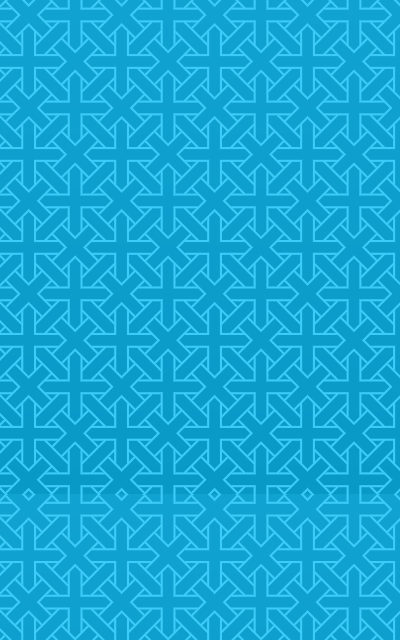
Write a Shadertoy shader that draws this pattern.

```glsl
// Blue woven lattice of upright and diagonal crosses in pale outline, on a shaded sheet that restarts near the bottom.

// All lengths are fractions of the canvas width.
const float SPACING = 0.1162;       // between neighbouring cross centres
const float BAR_HALF = 0.0160;      // half width of upright bars
const float DIAGONAL_HALF = 0.0168; // half width of diagonal bands
const float LINE_HALF = 0.0026;
const float SHEET_HEIGHT = 1.2354;
const vec2 FIRST_CENTRE = vec2(0.0716, 0.0375);

const vec3 SHEET_TOP = vec3(0.063, 0.635, 0.820);
const vec3 SHEET_BOTTOM = vec3(0.035, 0.600, 0.780);
const vec3 LINE_COLOUR = vec3(0.24, 0.80, 0.98);

// Mirror the plane into one square: diagonal crosses sit at (0,0) and (s,s).
vec2 foldToSquare(vec2 p, float s) {
    return abs(mod(p + s, 2.0 * s) - s);
}

// Signed distance to the diagonal crosses at two corners of the square.
float diagonalCrosses(vec2 q, float s, float halfWidth) {
    float along = abs(q.x - q.y);
    float sum = q.x + q.y;
    float across = min(sum, 2.0 * s - sum);
    return min(along, across) * inversesqrt(2.0) - halfWidth;
}

// Signed distance to the bars running along the sides of the square.
float uprightBars(vec2 q, float s, float halfWidth) {
    vec2 side = min(q, s - q);
    return min(side.x, side.y) - halfWidth;
}

// Signed distance to the strap linking the two upright crosses.
float linkingStrap(vec2 q, float s, float halfWidth) {
    return abs(q.x + q.y - s) * inversesqrt(2.0) - halfWidth;
}

// Outline of a shape where the shape above it does not cover it.
float coveredOutline(float shape, float cover) {
    return max(abs(shape), -cover);
}

// Weave: diagonal crosses cover bars, bars cover straps, straps cover crosses.
float latticeOutline(vec2 p, float s) {
    vec2 q = foldToSquare(p, s);
    float diagonal = diagonalCrosses(q, s, DIAGONAL_HALF);
    float bar = uprightBars(q, s, BAR_HALF);
    float strap = max(linkingStrap(q, s, DIAGONAL_HALF), -bar);
    float outline = coveredOutline(diagonal, strap);
    outline = min(outline, coveredOutline(bar, diagonal));
    return min(outline, abs(strap));
}

void mainImage(out vec4 fragColor, in vec2 fragCoord) {
    // Measure downward from the top; each sheet restarts lattice and shade.
    float pixel = 1.0 / iResolution.x;
    vec2 p = vec2(fragCoord.x, iResolution.y - fragCoord.y) * pixel;
    p.y = mod(p.y, SHEET_HEIGHT);

    vec3 colour = mix(SHEET_TOP, SHEET_BOTTOM, p.y / SHEET_HEIGHT);

    // Antialiased outline
    float edge = latticeOutline(p - FIRST_CENTRE, SPACING) - LINE_HALF;
    float coverage = clamp(0.5 - edge / pixel, 0.0, 1.0);
    fragColor = vec4(mix(colour, LINE_COLOUR, coverage), 1.0);
}
```
